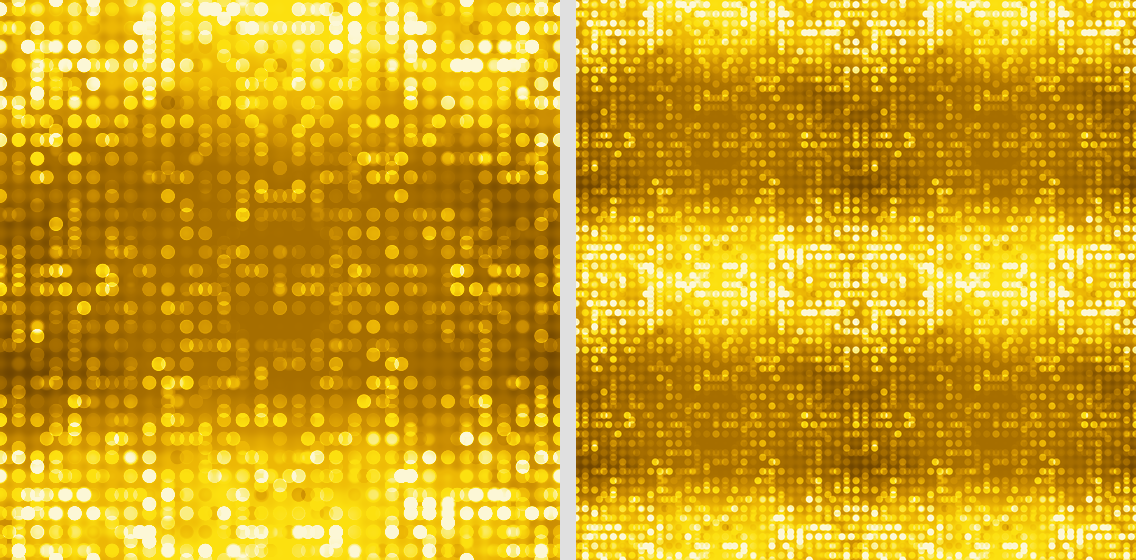
Left, the tile; right, the same tile 2 across and 2 down.
This background is drawn by a Shadertoy shader. Its source:

```glsl
// Golden wall of round lights: 30 by 30 discs over a glowing amber backdrop.
// Half-cell shifted copies overlap into bright lenses; brightness is mostly
// mirrored about the centre, then one energy value is mapped to a gold ramp.

const float TAU = 6.2831853;
const float CELLS = 30.0;

float hash(vec2 p) {
    vec3 q = fract(vec3(p.xyx) * 0.1031);
    q += dot(q, q.yzx + 33.33);
    return fract((q.x + q.y) * q.z);
}

// Value noise that wraps after 'period' cells
float wrapNoise(vec2 uv, float period) {
    vec2 p = uv * period, i = floor(p), f = fract(p);
    f = f * f * (3.0 - 2.0 * f);
    vec2 a = mod(i, period), b = mod(i + 1.0, period);
    float low = mix(hash(a + period), hash(vec2(b.x, a.y) + period), f.x);
    float high = mix(hash(vec2(a.x, b.y) + period), hash(b + period), f.x);
    return mix(low, high, f.y);
}

vec3 goldRamp(float e) {
    vec3 c = mix(vec3(0.42, 0.26, 0.0), vec3(0.65, 0.43, 0.0), smoothstep(0.0, 0.24, e));
    c = mix(c, vec3(0.80, 0.56, 0.01), smoothstep(0.24, 0.42, e));
    c = mix(c, vec3(0.93, 0.72, 0.02), smoothstep(0.42, 0.57, e));
    c = mix(c, vec3(0.99, 0.88, 0.06), smoothstep(0.57, 0.72, e));
    c = mix(c, vec3(0.98, 0.93, 0.50), smoothstep(0.76, 0.92, e));
    return mix(c, vec3(0.99, 0.97, 0.84), smoothstep(0.92, 1.08, e));
}

// One sheet of discs: returns its signed light
float discSheet(vec2 uv, vec2 shift, float seed, float density, float glow, float bright) {
    vec2 q = uv * CELLS + shift;
    vec2 id = mod(floor(q), CELLS);
    float r = length(fract(q) - 0.5);

    // Most cells share their value with their mirror images
    vec2 folded = abs(id + 0.5 - shift - 0.5 * CELLS);
    float own = hash(id + seed);
    vec2 key = own < 0.3 ? id + 61.0 : folded;
    float level = hash(key + seed * 1.7);
    float run = hash(vec2(floor(folded.x / 4.0), folded.y) + seed * 2.3);
    float lit = step(hash(key + seed + 17.0), density * (0.55 + 0.75 * run));

    // Crisp or blurred edge, with a faint brighter rim
    float blur = hash(id + seed + 41.0);
    float soft = max(0.03 + 0.15 * smoothstep(0.72, 1.0, blur), 0.7 * CELLS / iResolution.y);
    float disc = 1.0 - smoothstep(0.385 - soft, 0.385 + 0.5 * soft, r);
    float rim = 1.0 + 0.2 * smoothstep(0.27, 0.37, r);

    float light = glow * (0.10 + 0.55 * level * level * level) * (0.6 + 0.6 * run);
    light += 0.22 * step(0.988, own);
    float shade = -0.15 * bright * step(0.84, hash(id + seed + 83.0));
    return disc * (lit * light * rim + shade);
}

void mainImage(out vec4 fragColor, in vec2 fragCoord) {
    vec2 uv = fragCoord / iResolution.xy;

    // Light zones: bright top and bottom, white sides, dim middle band
    float bright = smoothstep(0.22, 0.95, 0.5 + 0.5 * cos(TAU * uv.y));
    float side = smoothstep(0.10, 0.33, abs(uv.x - 0.5));
    float edge = 0.5 + 0.5 * cos(TAU * uv.x);
    float cloud = wrapNoise(uv, 6.0) * 0.6 + wrapNoise(uv, 15.0) * 0.4 - 0.5;

    float energy = 0.25 + 0.34 * bright + 0.07 * bright * (1.0 - side);
    energy -= 0.11 * edge * edge * (1.0 - bright);
    energy += cloud * (0.06 + 0.26 * bright + 0.10 * side);

    // Soft light bleeding along the rows and columns
    vec2 lane = 0.5 + 0.5 * cos(TAU * (uv * CELLS + vec2(0.0, 0.5)));
    energy += 0.035 * (lane.x + lane.y - 1.0) * (0.4 + side);

    // Main grid, then copies moved half a cell across and down
    float glow = 0.42 + 0.26 * side + 0.25 * bright + 0.30 * side * bright;
    glow *= 1.0 + 0.8 * cloud;
    energy += discSheet(uv, vec2(0.5, 0.0), 3.0, 0.95, glow, bright);
    energy += discSheet(uv, vec2(0.0, 0.0), 129.0, 0.34, glow, 0.5 * bright);
    energy += discSheet(uv, vec2(0.5, 0.5), 257.0, 0.30, glow, 0.0);

    fragColor = vec4(goldRamp(energy), 1.0);
}
```
